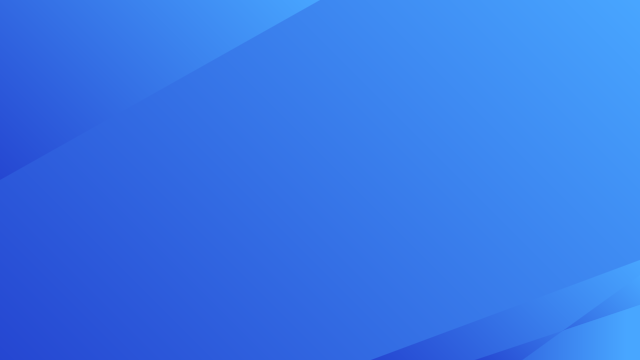
This background is drawn by a Shadertoy shader. Its source:

```glsl
// Blue backdrop of flat overlapping facets: one large diagonal gradient,
// a wedge folded over the upper left and three blades in the lower right.
// Each facet is a half plane shaded by the same ramp along its own diagonal.

#define DARK_BLUE vec3(0.145, 0.275, 0.820)
#define LIGHT_BLUE vec3(0.283, 0.650, 1.000)
#define CANVAS vec2(16.0 / 9.0, 1.0)
#define GLINT_START 1.47
#define GLINT_WIDTH 0.27

// A facet edge rises from corner to corner + size.
struct Facet { vec2 corner; vec2 size; };

vec3 ramp(float t) {
    return mix(DARK_BLUE, LIGHT_BLUE, clamp(t, 0.0, 1.0));
}

// 45 degree gradient, from 0 at the low corner to 1 at the high one.
float diagonal(vec2 p, Facet f) {
    return dot(p - f.corner, vec2(1.0)) / (f.size.x + f.size.y);
}

// Signed distance to the edge, positive above it.
float edgeDistance(vec2 p, Facet f) {
    return dot(p - f.corner, normalize(vec2(-f.size.y, f.size.x)));
}

float coverage(float d, float pixel) {
    return smoothstep(-0.75 * pixel, 0.75 * pixel, d);
}

void mainImage(out vec4 fragColor, in vec2 fragCoord) {
    vec2 p = fragCoord / iResolution.xy * CANVAS;
    float pixel = 1.0 / iResolution.y;

    Facet backdrop = Facet(vec2(0.0), CANVAS);
    Facet fold = Facet(vec2(0.0, 0.5), vec2(0.889, 0.5));
    Facet wide = Facet(vec2(1.030, 0.0), vec2(0.748, 0.278));
    Facet low = Facet(vec2(1.319, 0.0), vec2(0.459, 0.153));
    Facet steep = Facet(vec2(1.451, 0.0), vec2(0.327, 0.236));

    // Backdrop and upper left fold
    vec3 color = ramp(diagonal(p, backdrop));
    color = mix(color, ramp(diagonal(p, fold)), coverage(edgeDistance(p, fold), pixel));

    // Lower right blades, back to front
    float inWide = coverage(-edgeDistance(p, wide), pixel);
    float inLow = coverage(-edgeDistance(p, low), pixel);
    float inSteep = coverage(-edgeDistance(p, steep), pixel);
    color = mix(color, ramp(diagonal(p, wide)), inWide);
    color = mix(color, ramp(diagonal(p, steep)), inSteep);
    color = mix(color, ramp(diagonal(p, low)), inLow);

    // Brighter overlap of the low and steep blades
    float glint = 0.45 + 0.55 * (p.x - GLINT_START) / GLINT_WIDTH;
    color = mix(color, ramp(glint), inLow * inSteep);

    fragColor = vec4(color, 1.0);
}
```
